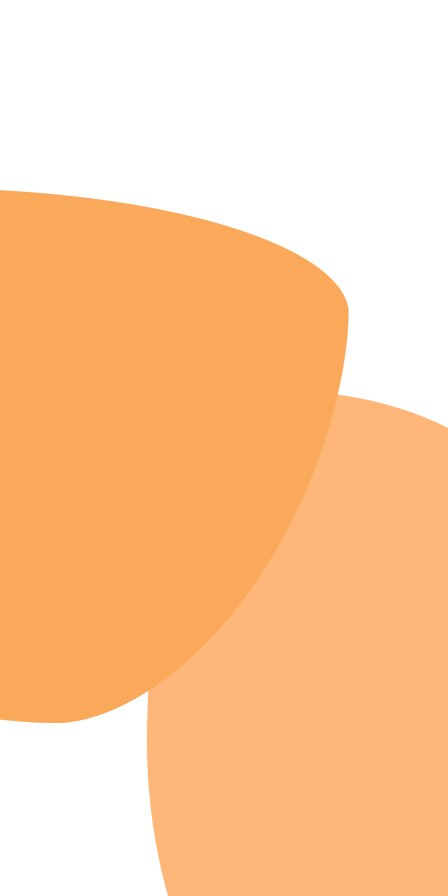
Write a WebGL 2 fragment shader that draws this background.

```glsl
#version 300 es
precision highp float;
// Two overlapping flat orange blobs with soft, uneven corners on white.
uniform vec2 u_resolution;
out vec4 fragColor;

// Rounded quadrant: negative inside; the signs of radii choose the corner.
float corner(vec2 p, vec2 centre, vec2 radii, vec2 power) {
    vec2 q = pow(max((p - centre) / radii, 0.0), power);
    return q.x + q.y - 1.0;
}

// Edge coverage, smoothed over about one pixel.
float coverage(float d) {
    float width = max(length(vec2(dFdx(d), dFdy(d))), 1e-4);
    return clamp(0.5 - d / width, 0.0, 1.0);
}

// Large blob entering from the left.
float frontBlob(vec2 p) {
    vec2 centre = vec2(0.130, 1.297);
    float top = corner(p, vec2(-0.169, 1.297), vec2(0.948, 0.283), vec2(2.0));
    float right = corner(p, centre, vec2(0.648, -0.911), vec2(1.75, 1.68));
    float left = corner(p, centre, vec2(-0.99, -0.911), vec2(2.0));
    return max(top, max(right, left));
}

// Paler blob leaving through the lower right.
float backBlob(vec2 p) {
    vec2 centre = vec2(0.849, 0.346);
    float top = corner(p, vec2(0.625, 0.75), vec2(0.599, 0.378), vec2(2.0));
    float upperLeft = corner(p, centre, vec2(-0.521, 1.042), vec2(2.0));
    float lowerLeft = corner(p, centre, vec2(-0.521, -0.833), vec2(2.0));
    return max(top, max(upperLeft, lowerLeft));
}

void main() {
    // Canvas spans 1 wide by 2 high.
    vec2 p = gl_FragCoord.xy / u_resolution * vec2(1.0, 2.0);

    vec3 color = vec3(1.0);
    color = mix(color, vec3(0.995, 0.718, 0.472), coverage(backBlob(p)));
    color = mix(color, vec3(0.98, 0.66, 0.353), coverage(frontBlob(p)));
    fragColor = vec4(color, 1.0);
}
```
